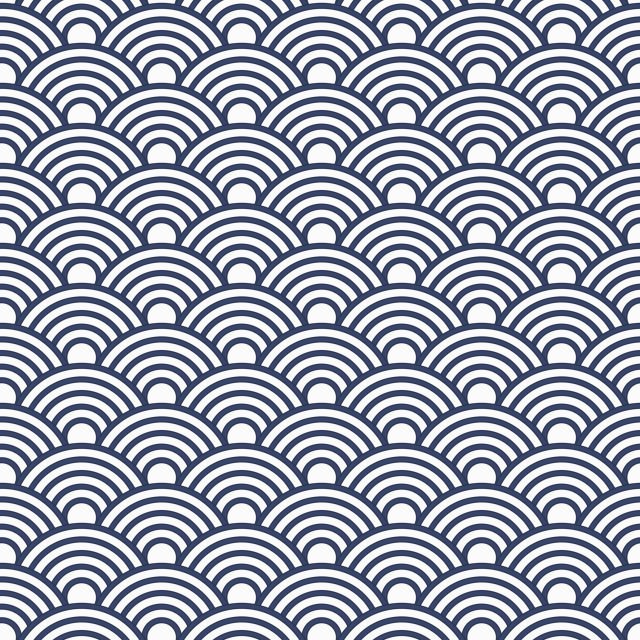
A three.js fragment shader for this pattern:

```glsl
varying vec2 vUv;

// Lengths are in fan spacings: one unit is the distance between fans in a row.
const float FANS_ACROSS = 4.0;
const float ROW_STEP = 0.25;
const vec2 FIRST_CENTER = vec2(0.0104, 0.0156);
const float FAN_RADIUS = 0.467;
const float RING_STEP = 0.085;
const float LINE_WIDTH = 0.038;
const float LAST_RING = 4.0;
const float SOFTNESS = 0.0045;

const vec3 PAPER = vec3(0.985);
const vec3 INK = vec3(0.22, 0.27, 0.41);
const vec3 INK_RIM = vec3(0.16, 0.20, 0.32);

// Coverage of a shape from its signed distance
float coverage(float signedDist) {
  return 1.0 - smoothstep(-SOFTNESS, SOFTNESS, signedDist);
}

// Offset from the nearest fan center in a row; odd rows shift by half a fan
vec2 fanOffset(vec2 p, float row) {
  float x = p.x - 0.5 * mod(row, 2.0);
  return vec2(fract(x + 0.5) - 0.5, p.y - row * ROW_STEP);
}

// Signed distance to the nearest ring line, by depth inside the fan's edge
float ringDistance(float depth, float lineWidth) {
  float fromFirst = depth - 0.5 * lineWidth;
  float ring = clamp(floor(fromFirst / RING_STEP + 0.5), 0.0, LAST_RING);
  return abs(fromFirst - ring * RING_STEP) - 0.5 * lineWidth;
}

// Ring lines on paper, slightly darker along the line edges
vec3 fanColor(float depth, float lineWidth) {
  float d = ringDistance(depth, lineWidth);
  vec3 ink = mix(INK, INK_RIM, smoothstep(-0.011, -0.004, d));
  // The outer edge stays inked, so overlaps blend without a pale fringe
  float amount = max(coverage(d), step(depth, 0.5 * lineWidth));
  return mix(PAPER, ink, amount);
}

void main() {
  vec2 p = vUv * FANS_ACROSS - FIRST_CENTER;
  float baseRow = floor(p.y / ROW_STEP);
  vec3 color = PAPER;

  // Paint from the upper rows at the back to the lower rows in front
  for (int i = 0; i < 4; i++) {
    float row = baseRow + 2.0 - float(i);
    float depth = FAN_RADIUS - length(fanOffset(p, row));
    color = mix(color, fanColor(depth, LINE_WIDTH), coverage(-depth));
  }

  gl_FragColor = vec4(color, 1.0);
}
```
